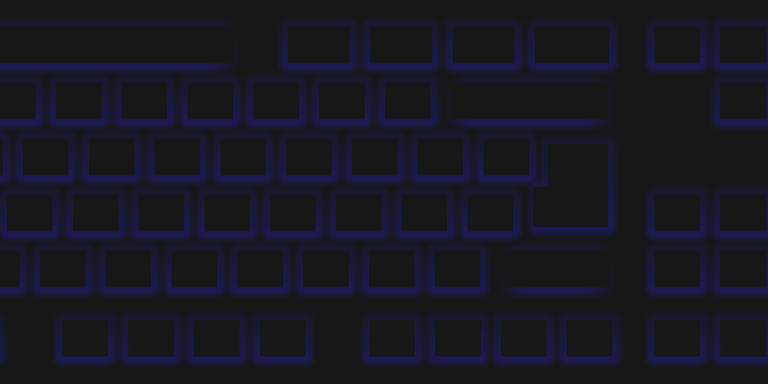
This background is drawn by a WebGL 2 fragment shader. Its source:

```glsl
#version 300 es
precision highp float;
// Dark keyboard, upside down, with blue backlight leaking around its keys.
uniform vec2 u_resolution;
out vec4 outColor;

const float KEY_PITCH = 65.8;
const vec2 KEY_SIZE = vec2(45.5, 36.5);

float boxDistance(vec2 p, vec2 corner, vec2 size) {
    vec2 q = abs(p - corner - size * 0.5) - size * 0.5;
    return length(max(q, 0.0)) + min(max(q.x, q.y), 0.0);
}

// Light outside an outline: dim along the top, strong along the bottom.
float leak(float d, float height) {
    float soft = 192.0 / u_resolution.y;
    float halo = smoothstep(-soft, soft, d) * (1.0 - smoothstep(2.0, 13.0, d));
    return halo * mix(0.42, 1.0, clamp(height, 0.0, 1.0));
}

float key(vec2 p, vec2 corner, vec2 size) {
    return leak(boxDistance(p, corner, size), (p.y - corner.y) / size.y);
}

float keyRow(vec2 p, vec2 corner, int count, float pitch, float width) {
    float light = 0.0;
    for (int i = 0; i < count; i++) {
        light += key(p, corner + vec2(float(i) * pitch, 0.0), vec2(width, KEY_SIZE.y));
    }
    return light;
}

float plainRow(vec2 p, float left, float top, int count) {
    return keyRow(p, vec2(left, top), count, KEY_PITCH, KEY_SIZE.x);
}

// Wide key whose light fades out toward both ends.
float wideKey(vec2 p, float left, float right, float top) {
    float fade = smoothstep(-10.0, 24.0, p.x - left) * smoothstep(-10.0, 24.0, right - p.x);
    return fade * key(p, vec2(left, top), vec2(right - left, KEY_SIZE.y));
}

// L-shaped key spanning two rows.
float enterKey(vec2 p) {
    float d = min(boxDistance(p, vec2(548.0, 144.0), vec2(60.0, 83.0)),
                  boxDistance(p, vec2(533.0, 187.0), vec2(75.0, 40.0)));
    return leak(d, (p.y - 144.0) / 83.0) * smoothstep(522.0, 538.0, p.x);
}

// Two columns on the right, with gaps in the second and third rows.
float sideBlock(vec2 p) {
    float light = 0.0;
    for (int row = 0; row < 6; row++) {
        if (row == 2) continue;
        float top = row == 5 ? 320.0 : 27.0 + 56.0 * float(row);
        float left = row == 1 ? 654.5 + KEY_PITCH : 654.5;
        light += plainRow(p, left, top, row == 1 ? 1 : 2);
    }
    return light;
}

void main() {
    // The canvas is 384 units high, measured down from the top.
    vec2 p = gl_FragCoord.xy / u_resolution.y * 384.0;
    p.y = 384.0 - p.y;

    // Space bar and modifiers
    float light = wideKey(p, -200.0, 234.0, 27.0);
    light += keyRow(p, vec2(288.0, 27.0), 3, 82.4, 61.5);
    light += key(p, vec2(535.0, 27.0), vec2(74.0, KEY_SIZE.y));

    // Staggered letter and number rows
    light += plainRow(p, -9.8, 83.0, 7);
    light += wideKey(p, 450.0, 608.0, 83.0);
    light += plainRow(p, -42.8, 139.0, 9);
    light += plainRow(p, 7.0, 195.0, 8);
    light += plainRow(p, -25.8, 251.0, 8);
    light += wideKey(p, 503.0, 610.0, 251.0);

    // Function keys in groups of four
    light += plainRow(p, -48.5, 320.0, 1);
    light += plainRow(p, 62.5, 320.0, 4);
    light += plainRow(p, 369.5, 320.0, 4);

    light = max(light, enterKey(p));
    light += sideBlock(p);

    vec3 casing = vec3(0.09);
    vec3 backlight = vec3(0.11, 0.1, 0.32);
    outColor = vec4(mix(casing, backlight, min(light, 1.0)), 1.0);
}
```
